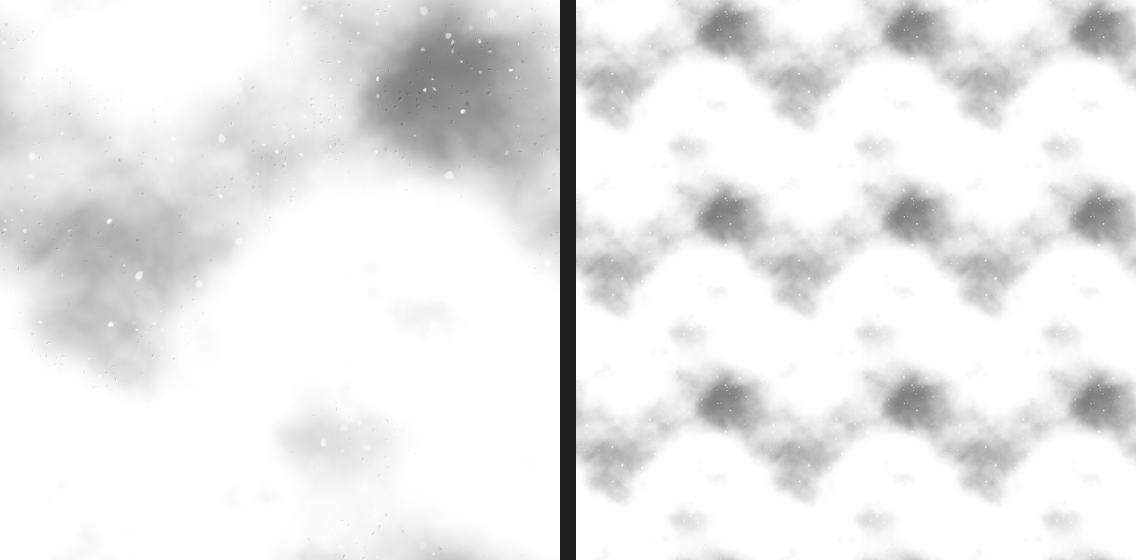
Left, the tile; right, the same tile 3 across and 3 down.
Write a Shadertoy shader that draws this texture.

```glsl
// Soft grey smoke drifting over white, dusted with pale flecks and tiny dark specks; tiles seamlessly.

const float TAU = 6.28319;

float hash(vec2 p) {
    return fract(sin(dot(p, vec2(127.1, 311.7))) * 43758.5453);
}

// Value noise that wraps after a whole number of cells.
float wrapNoise(vec2 uv, float cells, float seed) {
    vec2 g = uv * cells, i = floor(g), f = fract(g);
    f = f * f * f * (f * (f * 6.0 - 15.0) + 10.0);
    vec2 a = mod(i, cells) + seed, b = mod(i + 1.0, cells) + seed;
    return mix(mix(hash(a), hash(vec2(b.x, a.y)), f.x),
               mix(hash(vec2(a.x, b.y)), hash(b), f.x), f.y) - 0.5;
}

float fbm(vec2 uv, float cells, float seed) {
    float sum = 0.0, amp = 1.0;
    for (int i = 0; i < 5; i++) {
        sum += amp * wrapNoise(uv, cells, seed + float(i) * 17.0);
        amp *= 0.45;
        cells *= 2.0;
    }
    return sum;
}

// Broad cloud masses: whole-period waves broken up by warped noise.
float cloudField(vec2 uv) {
    vec2 warp = 0.045 * vec2(fbm(uv, 5.0, 3.0), fbm(uv, 5.0, 41.0));
    vec2 p = uv + warp;
    float waves = 0.45 * cos(TAU * (p.y - 0.70))
                + 0.75 * cos(TAU * (p.x + p.y - 0.65))
                + 0.45 * cos(TAU * (p.x - p.y - 0.78))
                + 0.25 * cos(TAU * (2.0 * p.y - 0.57))
                + 0.22 * cos(TAU * (p.x - 2.0 * p.y - 0.17));
    return waves + 1.35 * fbm(p, 5.0, 7.0);
}

// One randomly turned, rounded fleck in some of the cells.
float flecks(vec2 uv, float cells, float chance, float size, float stretch, float seed) {
    vec2 g = uv * cells, id = mod(floor(g), cells) + seed;
    vec2 jitter = vec2(hash(id + 1.3), hash(id + vec2(5.7, 8.2))) - 0.5;
    vec2 q = fract(g) - 0.5 - 0.5 * jitter;
    float turn = TAU * hash(id + vec2(9.1, 4.4));
    q = mat2(cos(turn), sin(turn), -sin(turn), cos(turn)) * q;
    q.y *= mix(1.0, stretch, hash(id + vec2(3.9, 0.6)));
    float radius = size * mix(0.4, 1.0, hash(id + vec2(7.7, 2.1)));
    float angle = atan(q.y, q.x + 1e-5);
    float lump = 1.0 + 0.06 * sin(3.0 * angle + turn) + 0.05 * sin(5.0 * angle);
    float edge = 0.22 * radius + 0.8 * cells / iResolution.y;
    float shape = 1.0 - smoothstep(radius - edge, radius + edge, length(q) * lump);
    return shape * step(hash(id), chance) * mix(0.3, 1.0, hash(id + vec2(2.2, 6.3)));
}

void mainImage(out vec4 fragColor, in vec2 fragCoord) {
    vec2 uv = fragCoord / iResolution.xy;

    // Smoke density: soft toe into white, steeper towards the dark cores
    float field = cloudField(uv);
    float d = 0.28 * (field + 0.02);
    float soft = 0.5 * (d + sqrt(d * d + 0.0012)) - 0.001;
    float density = soft * (0.4 + 1.2 * soft);
    density *= 1.0 + 0.12 * fbm(uv, 32.0, 63.0);

    // Faint stray wisps in the open white
    density += 0.05 * smoothstep(0.35, 0.75, fbm(uv, 9.0, 71.0));

    // Darkest cores level off gently
    density = max(density, 0.0);
    density *= pow(1.0 + pow(density / 0.5, 5.0), -0.2);
    float grey = 0.997 - density;

    // Dust gathers in patches on and around the smoke
    float nearSmoke = smoothstep(-0.35, 0.35, field);
    float patches = smoothstep(0.05, 0.35, wrapNoise(uv, 12.0, 90.0));

    // Dark specks, each with a pale rim on one side
    vec2 rim = vec2(-0.0016, 0.0016);
    float dark = flecks(uv, 34.0, 0.08, 0.11, 2.0, 11.0)
               + flecks(uv, 76.0, 0.06 + 0.30 * patches, 0.23, 3.5, 23.0);
    float pale = flecks(uv + rim, 76.0, 0.06 + 0.30 * patches, 0.23, 3.5, 23.0);
    grey += nearSmoke * (0.07 * pale - 0.13 * dark);

    // Near-white flecks, large and small
    float white = flecks(uv, 27.0, 0.11, 0.22, 1.5, 37.0)
                + flecks(uv, 60.0, 0.015 + 0.12 * patches, 0.24, 1.8, 53.0);
    grey = mix(grey, 0.99, 0.9 * nearSmoke * min(white, 1.0));

    fragColor = vec4(vec3(clamp(grey, 0.0, 1.0)), 1.0);
}
```
